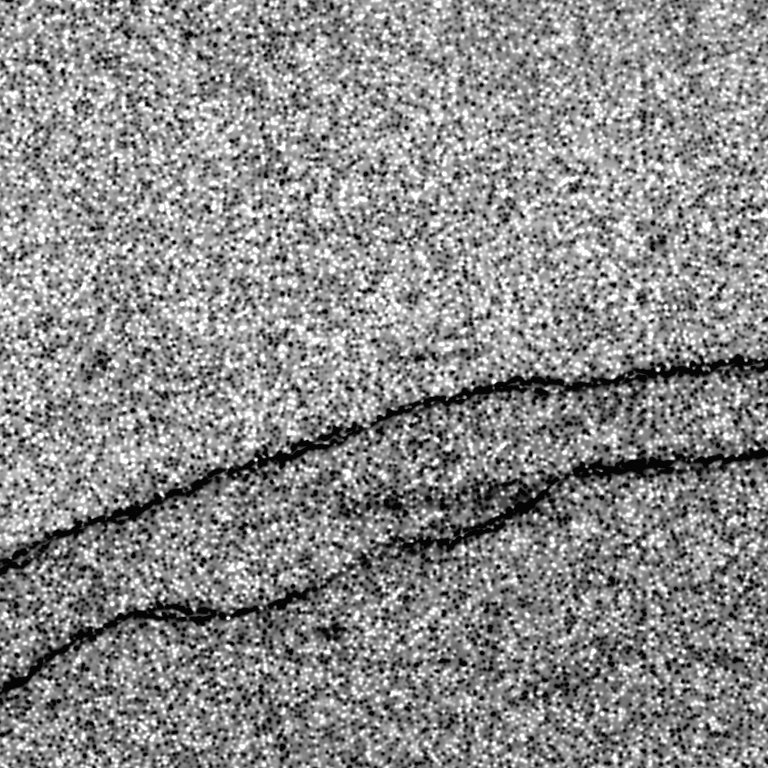
Reproduce this texture procedurally as a WebGL 2 fragment shader.

```glsl
#version 300 es
precision highp float;

uniform vec2 u_resolution;
out vec4 fragColor;

const float GRAIN_CELLS = 185.0;
const float GRAIN_CONTRAST = 0.60;
const float MOTTLE_CELLS = 34.0;
const float MOTTLE_CONTRAST = 0.07;
const float UPPER_TONE = 0.625;
const float LOWER_TONE = 0.515;
const float STRAND_WIDTH = 0.0046;
const float STRAND_GAP = 0.008;
const float CRACK_DEPTH = 0.62;
const float HALO_WIDTH = 0.020;
const float HALO_DEPTH = 0.13;

// Crack heights at evenly spaced positions from left to right
const int SPANS = 12;
const float UPPER_CRACK[13] = float[](0.260, 0.305, 0.330, 0.365, 0.395, 0.423,
    0.457, 0.481, 0.498, 0.498, 0.510, 0.519, 0.527);
const float LOWER_CRACK[13] = float[](0.100, 0.153, 0.196, 0.200, 0.203, 0.237,
    0.283, 0.293, 0.333, 0.383, 0.391, 0.397, 0.408);

// Dark stains: centre, radius, depth
const int STAINS = 9;
const vec4 STAIN[9] = vec4[](
    vec4(0.430, 0.178, 0.013, 0.45), vec4(0.130, 0.520, 0.014, 0.35),
    vec4(0.858, 0.685, 0.011, 0.35), vec4(0.350, 0.940, 0.030, 0.14),
    vec4(0.750, 0.115, 0.028, 0.16), vec4(0.935, 0.140, 0.015, 0.25),
    vec4(0.165, 0.915, 0.022, 0.15), vec4(0.690, 0.345, 0.032, 0.22),
    vec4(0.200, 0.505, 0.026, 0.14));

vec3 hash3(vec2 cell) {
    vec3 h = fract(cell.xyx * vec3(0.1031, 0.1030, 0.0973));
    h += dot(h, h.yxz + 33.33);
    return fract((h.xxy + h.yzz) * h.zyx);
}

// Cellular noise: one soft light or dark fleck per cell
float flecks(vec2 q) {
    vec2 cell = floor(q);
    float sum = 0.0;
    for (int j = -1; j <= 1; j++) {
        for (int i = -1; i <= 1; i++) {
            vec2 c = cell + vec2(i, j);
            vec3 h = hash3(c + 17.0);
            vec2 d = q - c - h.xy;
            sum += (2.0 * h.z - 1.0) * exp(-4.0 * dot(d, d));
        }
    }
    return sum;
}

float crackHeight(float heights[13], float x) {
    float s = clamp(x, 0.0, 0.9999) * float(SPANS);
    int k = int(s);
    float a = heights[max(k - 1, 0)], b = heights[k];
    float c = heights[k + 1], d = heights[min(k + 2, SPANS)];
    float t = s - float(k);
    return b + 0.5 * t * (c - a + t * (2.0 * a - 5.0 * b + 4.0 * c - d
        + t * (3.0 * (b - c) + d - a)));
}

float wobble(float x, float phase) {
    return 0.0030 * sin(47.0 * x + phase) + 0.0020 * sin(113.0 * x + 2.3 * phase)
        + 0.0012 * sin(241.0 * x + 4.1 * phase);
}

float band(float d, float width) {
    return exp(-d * d / (width * width));
}

// Two wandering strands inside a faint halo
float crackShade(float offset, float x, float phase, float strength) {
    float gap = STRAND_GAP * (0.65 + 0.5 * sin(19.0 * x + phase));
    float first = band(offset - wobble(x, phase) - 0.5 * gap, STRAND_WIDTH);
    float second = band(offset - wobble(x, phase + 2.0) + 0.5 * gap, STRAND_WIDTH);
    float fade = 0.75 + 0.25 * sin(31.0 * x + 2.0 * phase);
    float strands = max(first, second * fade);
    return strength * (CRACK_DEPTH * strands + HALO_DEPTH * band(offset, HALO_WIDTH));
}

void main() {
    vec2 p = gl_FragCoord.xy / u_resolution;
    float grain = flecks(p * GRAIN_CELLS);
    float mottle = flecks(p * MOTTLE_CELLS + 61.0);
    float rough = 0.0022 * grain + 0.004 * mottle;

    // Paler ground above the upper crack, calmer toward the top right
    float upper = p.y - crackHeight(UPPER_CRACK, p.x);
    float lower = p.y - crackHeight(LOWER_CRACK, p.x);
    float tone = mix(LOWER_TONE, UPPER_TONE, smoothstep(-0.02, 0.03, upper));
    float calm = smoothstep(0.75, 1.0, p.y) * smoothstep(0.1, 0.8, p.x);
    tone -= 0.03 * smoothstep(0.8, 1.0, p.y);
    float shade = tone + MOTTLE_CONTRAST * mottle
        + GRAIN_CONTRAST * (1.0 - 0.25 * calm) * grain;

    // Cracks; the lower one breaks up near the middle
    float broken = smoothstep(0.33, 0.41, p.x) * (1.0 - smoothstep(0.50, 0.57, p.x));
    shade -= crackShade(upper + rough, p.x, 0.6, 1.0);
    shade -= crackShade(lower + rough, p.x, 3.7, 0.9 - 0.4 * broken);

    // Side branch between the cracks and a hairline above them
    float branch = smoothstep(0.42, 0.48, p.x) * (1.0 - smoothstep(0.64, 0.72, p.x));
    float branchLine = p.y - 0.333 - 0.12 * (p.x - 0.45) + rough + wobble(p.x, 5.0);
    shade -= 0.30 * branch * band(branchLine, 0.012);
    float hair = smoothstep(0.49, 0.53, p.x) * (1.0 - smoothstep(0.60, 0.66, p.x));
    shade -= 0.32 * hair * band(p.y - 0.530 - 0.12 * (p.x - 0.52) + rough, 0.005);

    for (int i = 0; i < STAINS; i++) {
        vec2 d = (p - STAIN[i].xy) * vec2(0.8, 1.2) + rough;
        shade -= STAIN[i].w * band(length(d), STAIN[i].z);
    }

    fragColor = vec4(vec3(clamp(shade, 0.02, 1.0)), 1.0);
}
```
